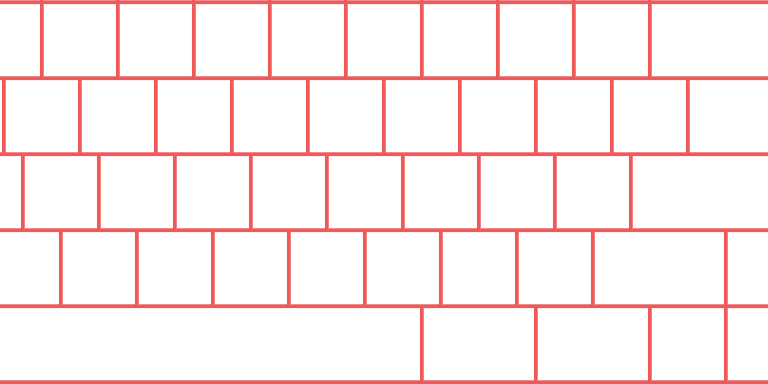
Give the GLSL for this pattern, as a Shadertoy shader.

```glsl
// Five staggered rows of square and wide cells outlined in coral on white.

const float PITCH = 76.0 / 384.0;              // row height, canvas heights
const vec2 ORIGIN = vec2(3.85, 2.2) / 384.0;   // grid corner from the top left
const float LINE_WIDTH = 3.8 / 76.0;           // in cells
const float LAST_ROW = 4.0;
const float RIGHT_DIVIDER = 9.5;
const vec3 PAPER = vec3(1.0);
const vec3 CORAL = vec3(0.94, 0.35, 0.35);

// Distance to the nearest of count dividers, evenly spaced from first.
float dividerRun(float x, float first, float spacing, float count) {
    float index = clamp(round((x - first) / spacing), 0.0, count - 1.0);
    return abs(x - first - index * spacing);
}

// Distance to the vertical dividers of one row, counted from the top.
float rowDividers(float x, int row) {
    const float firsts[5] = float[5](0.5, 0.0, 0.25, 0.75, 5.5);
    const float counts[5] = float[5](9.0, 10.0, 9.0, 8.0, 3.0);
    float spacing = row == 4 ? 1.5 : 1.0;
    float d = dividerRun(x, firsts[row], spacing, counts[row]);
    return row >= 3 ? min(d, abs(x - RIGHT_DIVIDER)) : d;
}

// Antialiased coverage of a line at distance d.
float lineCoverage(float d, float width, float pixel) {
    return clamp(0.5 + (0.5 * width - d) / pixel, 0.0, 1.0);
}

void mainImage(out vec4 fragColor, in vec2 fragCoord) {
    // Cell coordinates, with y running down
    vec2 fromTop = vec2(fragCoord.x, iResolution.y - fragCoord.y) / iResolution.y;
    vec2 cell = (fromTop - ORIGIN) / PITCH;
    float pixel = 1.0 / (iResolution.y * PITCH);

    // Row borders and staggered dividers
    int row = int(clamp(floor(cell.y), 0.0, LAST_ROW));
    float border = dividerRun(cell.y, 0.0, 1.0, LAST_ROW + 2.0);
    float divider = rowDividers(cell.x, row);
    float ink = max(lineCoverage(border, LINE_WIDTH, pixel),
                    lineCoverage(divider, LINE_WIDTH, pixel));

    fragColor = vec4(mix(PAPER, CORAL, ink), 1.0);
}
```
